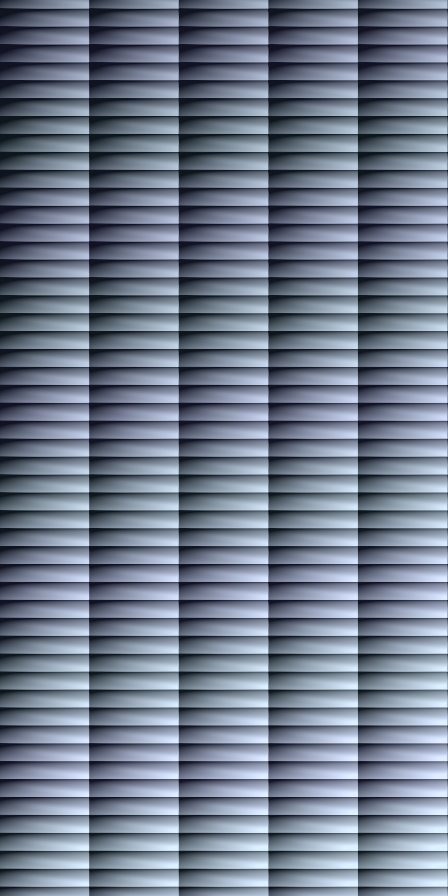
This pattern is drawn by a Shadertoy shader. Its source:

```glsl
const vec2 REPEATS = vec2(5.0, 50.0);      // columns across, slats down
const float TOP_LEVEL = 0.36;
const float BOTTOM_LEVEL = 0.58;
const float SIDE_DRIFT = 0.07;
const float COLUMN_CONTRAST = 0.42;
const float SLAT_CONTRAST = 0.34;
const float STREAK_LIGHT = 0.10;
const float STREAK_WIDTH = 0.24;
const float EDGE_SHADOW = 0.22;
const float EDGE_FALLOFF = 9.0;
const float SLAT_VARIATION = 0.025;
const float TINT_BANDS = 5.0;
const float TINT_AMOUNT = 0.012;
const float TAU = 6.2831853;
const vec3 SHADOW_STEEL = vec3(-0.015, 0.0, 0.04);
const vec3 LIGHT_STEEL = vec3(0.93, 1.0, 1.10);

float hash(float n) {
    n = fract(n * 0.1031);
    n *= n + 33.33;
    return fract(n * (n + n));
}

// Sawtooth whose falling edge spans one pixel
vec2 smoothSaw(vec2 t, vec2 pixel) {
    vec2 f = fract(t);
    vec2 w = clamp(pixel, 0.0001, 0.5);
    return min(f / (1.0 - w), (1.0 - f) / w);
}

// Brightness inside one slat: x runs right, y runs down
float slatShade(vec2 cell, float height) {
    float columnRamp = pow(cell.x, 0.75) - 0.57;
    float slatRamp = cell.y - 0.5;

    // Soft diagonal reflection, sinking towards the right
    float streakCentre = mix(0.30, 0.85, cell.x) - 0.12 * height;
    float offset = (cell.y - streakCentre) / STREAK_WIDTH;
    float streak = exp(-offset * offset) * smoothstep(0.0, 0.5, cell.x);

    // Shadow below the overlapping edge, thinning to the right
    float falloff = EDGE_FALLOFF * mix(0.6, 1.6, cell.x);
    float shadow = exp(-cell.y * falloff);

    return COLUMN_CONTRAST * columnRamp + SLAT_CONTRAST * slatRamp
         + STREAK_LIGHT * streak - EDGE_SHADOW * shadow;
}

void mainImage(out vec4 fragColor, in vec2 fragCoord) {
    vec2 uv = fragCoord / iResolution.xy;
    vec2 grid = vec2(uv.x, 1.0 - uv.y) * REPEATS + vec2(0.0, 0.5);
    vec2 cell = smoothSaw(grid, REPEATS / iResolution.xy);

    // Overall light plus the shape of each slat
    float light = mix(BOTTOM_LEVEL, TOP_LEVEL, uv.y) + SIDE_DRIFT * (uv.x - 0.5);
    light += slatShade(cell, uv.y);
    light += SLAT_VARIATION * (hash(floor(grid.y) + 7.0) - 0.5);
    light = clamp(light, 0.08, 0.94);

    // Steel colour with slow green and blue bands
    vec3 color = mix(SHADOW_STEEL, LIGHT_STEEL, light);
    float tint = cos(TAU * TINT_BANDS * (uv.y - 0.043));
    color += TINT_AMOUNT * tint * vec3(-0.5, 0.7, -1.0);
    fragColor = vec4(clamp(color, 0.0, 1.0), 1.0);
}
```
